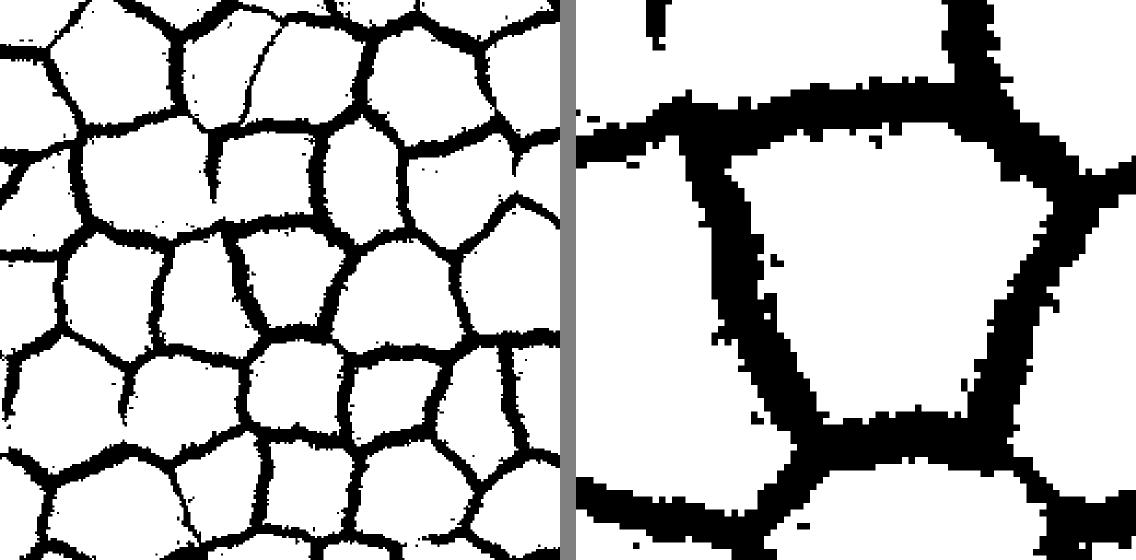
Left: the whole. Right: its middle third, enlarged.
Reproduce this texture procedurally as a WebGL 2 fragment shader.

```glsl
#version 300 es
precision highp float;
// Black, frayed crackle network of irregular cells on white.
uniform vec2 u_resolution;
out vec4 fragColor;

vec2 hash2(vec2 p) {
    vec2 q = vec2(dot(p, vec2(127.1, 311.7)), dot(p, vec2(269.5, 183.3)));
    return fract(sin(q) * 43758.55);
}

// Cell centre: staggered rows with random offsets.
vec2 cellCentre(vec2 id) {
    vec2 stagger = vec2(0.5 * mod(id.y, 2.0), 0.0);
    return id + stagger + 0.14 + 0.72 * hash2(id + 17.0);
}

// Cellular noise: distance to the nearest grain, and its random value.
vec2 grains(vec2 p) {
    vec2 base = floor(p), best = vec2(9.0, 0.0);
    for (int y = -1; y <= 1; y++)
    for (int x = -1; x <= 1; x++) {
        vec2 id = base + vec2(x, y), rnd = hash2(id);
        float dist = length(id + rnd - p);
        if (dist < best.x) best = vec2(dist, hash2(id + 71.3).x);
    }
    return best;
}

// Signed gap to the nearest vein: negative inside.
float veinGap(vec2 p) {
    vec2 base = floor(p), home = base, homeId = base;
    float nearest = 99.0;
    for (int y = -2; y <= 2; y++)
    for (int x = -2; x <= 2; x++) {
        vec2 id = base + vec2(x, y), c = cellCentre(id);
        float dist = length(c - p);
        if (dist < nearest) { nearest = dist; home = c; homeId = id; }
    }
    float gap = 9.0;
    for (int y = -2; y <= 2; y++)
    for (int x = -2; x <= 2; x++) {
        vec2 id = base + vec2(x, y);
        if (id == homeId) continue;
        vec2 c = cellCentre(id), fromMid = p - 0.5 * (home + c);
        // Both sides of a vein share the same random width and taper.
        vec2 rnd = hash2(id + homeId + 5.5);
        float halfWidth = mix(0.044, 0.072, rnd.x);
        if (rnd.y < 0.1) halfWidth = mix(-0.04, halfWidth, smoothstep(-0.4, 0.2, fromMid.x + fromMid.y));
        else if (rnd.y < 0.16) halfWidth = 0.025;
        gap = min(gap, dot(-fromMid, normalize(c - home)) - halfWidth);
    }
    return gap;
}

float ink(vec2 uv) {
    // Snap to square blocks for stair-stepped outlines.
    uv = (floor(uv * 256.0) + 0.5) / 256.0;
    vec2 p = uv * 5.2 + 3.0;
    p += 0.035 * sin(p.yx * 6.0 + vec2(0.4, 2.1)) + 0.012 * sin(p.yx * 17.0 + vec2(1.7, 0.2));
    float gap = veinGap(p);

    // Frayed borders: coarse lumps, fine grit and scattered spurs.
    vec2 coarse = grains(uv * 85.0), fine = grains(uv * 170.0 + 31.0);
    float patches = 0.5 + 0.5 * sin(p.x * 5.3 + 2.0 * sin(p.y * 3.1)) * sin(p.y * 4.7 + 1.3);
    float fray = 0.03 * (0.48 - coarse.x) + 0.022 * (0.48 - fine.x);
    float spur = step(0.86, coarse.y) * smoothstep(0.6, 0.0, coarse.x);
    fray += spur * mix(0.02, 0.085, patches);
    float vein = step(gap, fray);

    // Loose specks gather beside the veins in a few patches.
    float cluster = smoothstep(0.8, 0.98, patches) * smoothstep(0.2, 0.04, gap);
    float speck = step(coarse.x, 0.23) * step(mix(0.9985, 0.78, cluster), coarse.y);
    return max(vein, speck);
}

void main() {
    // Average four samples per pixel to smooth the block edges.
    float total = 0.0;
    for (int i = 0; i < 4; i++) {
        vec2 offset = vec2(i % 2, i / 2) * 0.5 - 0.25;
        total += ink((gl_FragCoord.xy + offset) / min(u_resolution.x, u_resolution.y));
    }
    fragColor = vec4(vec3(1.0 - total * 0.25), 1.0);
}
```
